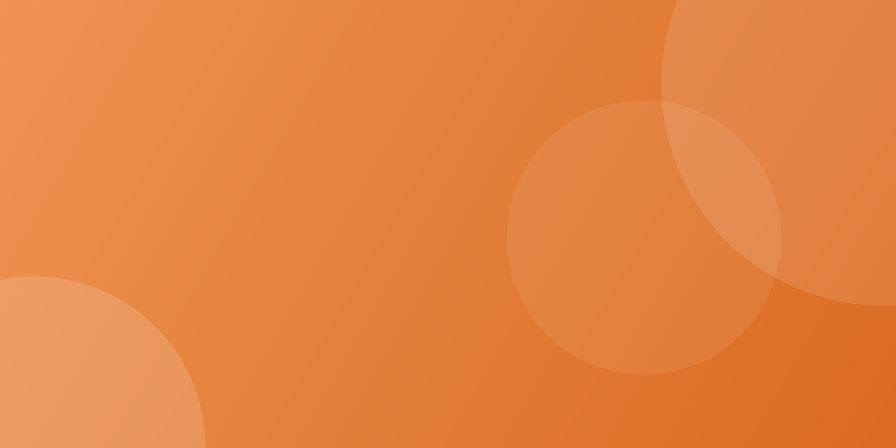
Reproduce this background procedurally as a Shadertoy shader.

```glsl
#define LIGHT_ORANGE vec3(0.941, 0.576, 0.329)
#define MID_ORANGE   vec3(0.886, 0.498, 0.227)
#define DEEP_ORANGE  vec3(0.863, 0.416, 0.129)
#define VEIL_COLOR   vec3(1.0)
#define GRADIENT_DIR vec2(0.866, -0.5)
// Discs: centre x, centre y, radius, opacity (in canvas heights)
#define CORNER_DISC  vec4(0.076, 0.000, 0.383, 0.14)
#define MIDDLE_DISC  vec4(1.4375, 0.470, 0.3065, 0.07)
#define LARGE_DISC   vec4(1.971, 0.8125, 0.495, 0.11)

// Three-stop linear gradient spanning the canvas corner to corner
vec3 slantedGradient(vec2 p, float aspect) {
    vec2 size = vec2(aspect, 1.0);
    float span = dot(size, abs(GRADIENT_DIR));
    float t = dot(p - 0.5 * size, GRADIENT_DIR) / span + 0.5;
    vec3 firstHalf = mix(LIGHT_ORANGE, MID_ORANGE, clamp(2.0 * t, 0.0, 1.0));
    return mix(firstHalf, DEEP_ORANGE, clamp(2.0 * t - 1.0, 0.0, 1.0));
}

// Translucent disc with a one-pixel smooth rim
vec3 blendDisc(vec3 base, vec2 p, vec4 disc, float pixel) {
    float edgeDistance = length(p - disc.xy) - disc.z;
    float coverage = clamp(0.5 - edgeDistance / pixel, 0.0, 1.0);
    return mix(base, VEIL_COLOR, coverage * disc.w);
}

void mainImage(out vec4 fragColor, in vec2 fragCoord) {
    float pixel = 1.0 / iResolution.y;
    float aspect = iResolution.x * pixel;
    vec2 p = fragCoord * pixel;

    vec3 color = slantedGradient(p, aspect);

    // Overlapping veils
    vec4 discs[3] = vec4[3](CORNER_DISC, MIDDLE_DISC, LARGE_DISC);
    for (int i = 0; i < 3; i++) {
        color = blendDisc(color, p, discs[i], pixel);
    }

    fragColor = vec4(color, 1.0);
}
```
